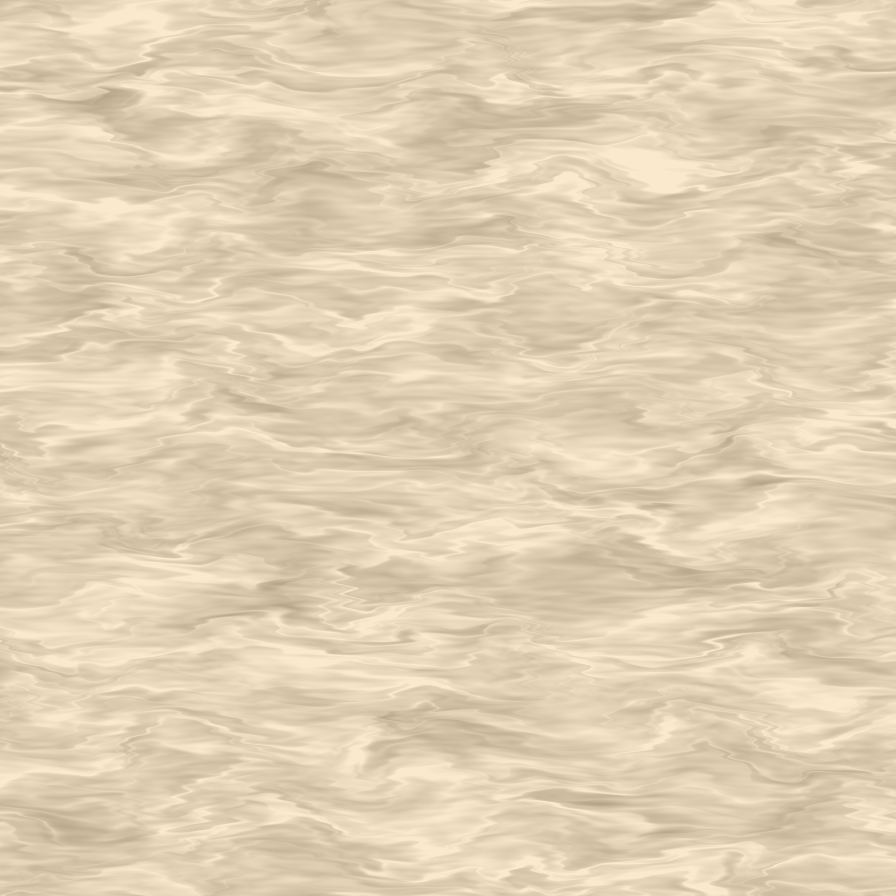
A Shadertoy shader for this texture:

```glsl
const vec3 SHADOW_SAND = vec3(0.735, 0.672, 0.560);
const vec3 LIGHT_SAND = vec3(0.970, 0.902, 0.792);
const float TAU = 6.2832;

float hash(vec2 cell) {
    vec3 h = fract(cell.xyx * vec3(0.1031, 0.1030, 0.0973));
    h += dot(h, h.yzx + 33.33);
    return fract((h.x + h.y) * h.z);
}

// Height of one lattice corner's random slope
float slope(vec2 cell, vec2 offset) {
    float angle = TAU * hash(cell);
    return dot(vec2(cos(angle), sin(angle)), offset);
}

// Gradient noise, about -0.7 to 0.7
float noise(vec2 p) {
    vec2 cell = floor(p), f = p - cell;
    vec2 s = f * f * f * (f * (f * 6.0 - 15.0) + 10.0);
    vec2 e = vec2(1.0, 0.0);
    float low = mix(slope(cell, f), slope(cell + e.xy, f - e.xy), s.x);
    float high = mix(slope(cell + e.yx, f - e.yx), slope(cell + e.xx, f - e.xx), s.x);
    return mix(low, high, s.y);
}

float fbm(vec2 p) {
    float sum = 0.0, amp = 1.0;
    for (int i = 0; i < 4; i++) {
        sum += amp * noise(p);
        p = p * 2.03 + vec2(17.3, 41.7);
        amp *= 0.6;
    }
    return sum;
}

// Layered sines fold the level strata into rolling waves
vec2 foldStrata(vec2 p, float strength) {
    float freq = 21.0, amp = 0.016 * strength;
    for (int i = 0; i < 6; i++) {
        float phase = float(i) * 2.4 + 0.7;
        float bend = 1.7 * sin(freq * 0.63 * p.y + phase);
        p.y += amp * sin(freq * p.x + bend + phase * 3.0) * cos(freq * 1.4 * p.y + phase);
        p.x += amp * 1.5 * sin(freq * 1.3 * p.y + 1.3 * sin(freq * 0.5 * p.x - phase));
        freq *= 1.41;
        amp *= 0.66;
    }
    return p;
}

// Bright crest along a noise contour, with a soft shade on one side
float crest(vec2 p, float sharpness, float shade) {
    float n = noise(p);
    float fade = smoothstep(-0.35, 0.3, noise(p * vec2(0.9, 0.45) + 63.0));
    float line = exp(-sharpness * abs(n));
    float under = exp(-5.0 * abs(n)) * smoothstep(0.04, -0.06, n);
    return fade * (line - shade * under);
}

float strataTone(vec2 uv) {
    // Frayed horizontal edges
    vec2 p = uv + 3.0;
    p.x += 0.022 * noise(p * vec2(8.0, 150.0)) + 0.03 * noise(p * vec2(5.0, 34.0));
    p.y += 0.018 * noise(p * vec2(6.0, 10.0));
    vec2 q = foldStrata(p, 0.85);

    // Broad patches and crests
    float tone = 0.56 + 0.52 * fbm(q * vec2(5.0, 18.0));
    tone += 0.50 * crest(q * vec2(3.5, 26.0), 13.0, 0.7);
    tone += 0.42 * crest(q * vec2(5.0, 40.0) + 29.0, 10.0, 0.8);
    tone += 0.25 * crest(q * vec2(7.0, 62.0) + 83.0, 8.0, 0.9);

    // Fine streaks
    tone += 0.30 * noise(mix(p, q, 0.8) * vec2(9.0, 105.0));
    tone += 0.28 * noise(p * vec2(24.0, 165.0));
    return tone;
}

void mainImage(out vec4 fragColor, in vec2 fragCoord) {
    // Four samples smooth the tightly squeezed layers
    float tone = 0.0;
    for (int i = 0; i < 4; i++) {
        vec2 jitter = vec2(i & 1, i >> 1) * 0.5 - 0.25;
        tone += 0.25 * strataTone((fragCoord + jitter) / iResolution.y);
    }
    fragColor = vec4(mix(SHADOW_SAND, LIGHT_SAND, clamp(tone, -0.1, 1.05)), 1.0);
}
```
